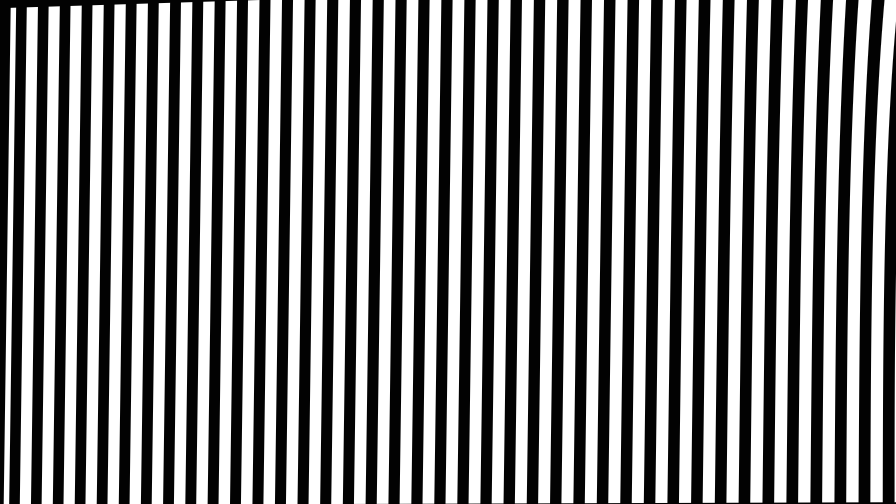
Reproduce this pattern procedurally as a WebGL 2 fragment shader.

```glsl
#version 300 es
precision highp float;

uniform vec2 u_resolution;
out vec4 outColor;

const vec3 INK = vec3(0.006);
const vec3 PAPER = vec3(1.0);

// Stripe spacing, in canvas widths: x = FIRST + PITCH * n + GROWTH * n * n
const float FIRST = 0.0221;
const float PITCH = 0.02432;
const float GROWTH = 0.0000361;
const float WHITE_SHARE = 0.512;
const float LEFT_CUT = -0.74;      // stripe number where the sheet begins

// Sideways shift from bottom to top, in canvas widths
const float LEAN = 0.0079;
const float CURL = 0.0169;
const float CURL_FALLOFF = 10.0;   // how tightly the curl hugs the right side
const float CURL_RISE = 3.0;       // how late the curl sets in going up

// Dark wedges along the top and bottom, in canvas heights
const float TOP_WEDGE = 0.0162;
const float TOP_WEDGE_END = 0.29;
const float BOTTOM_WEDGE = 0.0035;
const float BOTTOM_WEDGE_START = 0.38;

// Coverage of a signed distance over one pixel
float coverage(float dist, float pixel) {
    return clamp(dist / pixel + 0.5, 0.0, 1.0);
}

// Undo the lean and the curl near the right side
float straighten(vec2 uv) {
    float curl = pow(uv.x, CURL_FALLOFF);
    return uv.x - mix(LEAN * uv.y, CURL * pow(uv.y, CURL_RISE), curl);
}

// Invert the quadratic spacing
float stripeNumber(float x) {
    float root = sqrt(PITCH * PITCH + 4.0 * GROWTH * (x - FIRST));
    return (root - PITCH) / (2.0 * GROWTH);
}

void main() {
    vec2 uv = gl_FragCoord.xy / u_resolution;
    float n = stripeNumber(straighten(uv));
    float pixelN = fwidth(n);

    // Stripes, measured from the middle of each white band
    float fromCentre = abs(fract(n - 0.5 * WHITE_SHARE + 0.5) - 0.5);
    float white = coverage(0.5 * WHITE_SHARE - fromCentre, pixelN);

    // Edges of the sheet
    float pixelY = 1.0 / u_resolution.y;
    float top = 1.0 - TOP_WEDGE * (1.0 - uv.x / TOP_WEDGE_END);
    float bottom = BOTTOM_WEDGE * (uv.x - BOTTOM_WEDGE_START) / (1.0 - BOTTOM_WEDGE_START);
    white *= coverage(n - LEFT_CUT, pixelN);
    white *= coverage(top - uv.y, pixelY);
    white *= coverage(uv.y - bottom, pixelY);

    outColor = vec4(mix(INK, PAPER, white), 1.0);
}
```
